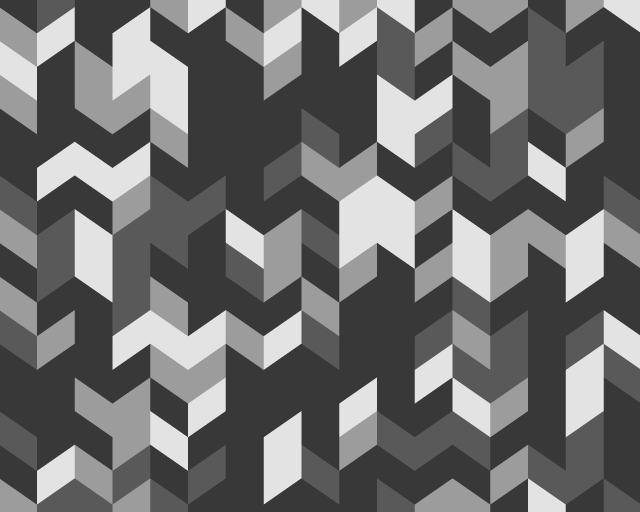
This pattern is drawn by a WebGL 2 fragment shader. Its source:

```glsl
#version 300 es
precision highp float;
// Zigzag columns of slanted parallelograms in four random flat greys.

#define COLUMNS 16.94      // columns across the canvas
#define COLUMN_SHIFT 0.022 // part of the first column cut off at the left
#define ROWS 15.21         // cells up the canvas
#define SLANT 0.78         // drop across one column, in cell heights
#define SEED 7.0           // selects the arrangement of greys
#define CHARCOAL_SHARE 0.45
#define SLATE_SHARE 0.17
#define SILVER_SHARE 0.19
#define SAMPLES 4          // antialiasing grid per axis

uniform vec2 u_resolution;
out vec4 fragColor;

const vec3 CHARCOAL = vec3(0.22);
const vec3 SLATE = vec3(0.35);
const vec3 SILVER = vec3(0.61);
const vec3 PALE = vec3(0.89);

float hash(vec2 cell) {
    vec3 h = fract(cell.xyx * 0.1031);
    h += dot(h, h.yzx + 33.33);
    return fract((h.x + h.y) * h.z);
}

// Weighted choice from the palette.
vec3 cellColor(vec2 cell) {
    float pick = hash(cell + SEED);
    if (pick < CHARCOAL_SHARE) return CHARCOAL;
    if (pick < CHARCOAL_SHARE + SLATE_SHARE) return SLATE;
    if (pick < CHARCOAL_SHARE + SLATE_SHARE + SILVER_SHARE) return SILVER;
    return PALE;
}

vec3 zigzag(vec2 uv) {
    float column = uv.x * COLUMNS + COLUMN_SHIFT;
    // Fold the columns: 0 at each peak, 1 at each valley.
    float fold = 1.0 - abs(mod(column, 2.0) - 1.0);
    float row = uv.y * ROWS + SLANT * fold;
    return cellColor(floor(vec2(column, row)));
}

void main() {
    // Average a grid of samples to smooth the edges.
    vec3 color = vec3(0.0);
    for (int j = 0; j < SAMPLES; j++) {
        for (int i = 0; i < SAMPLES; i++) {
            vec2 offset = (vec2(i, j) + 0.5) / float(SAMPLES) - 0.5;
            color += zigzag((gl_FragCoord.xy + offset) / u_resolution);
        }
    }
    fragColor = vec4(color / float(SAMPLES * SAMPLES), 1.0);
}
```
